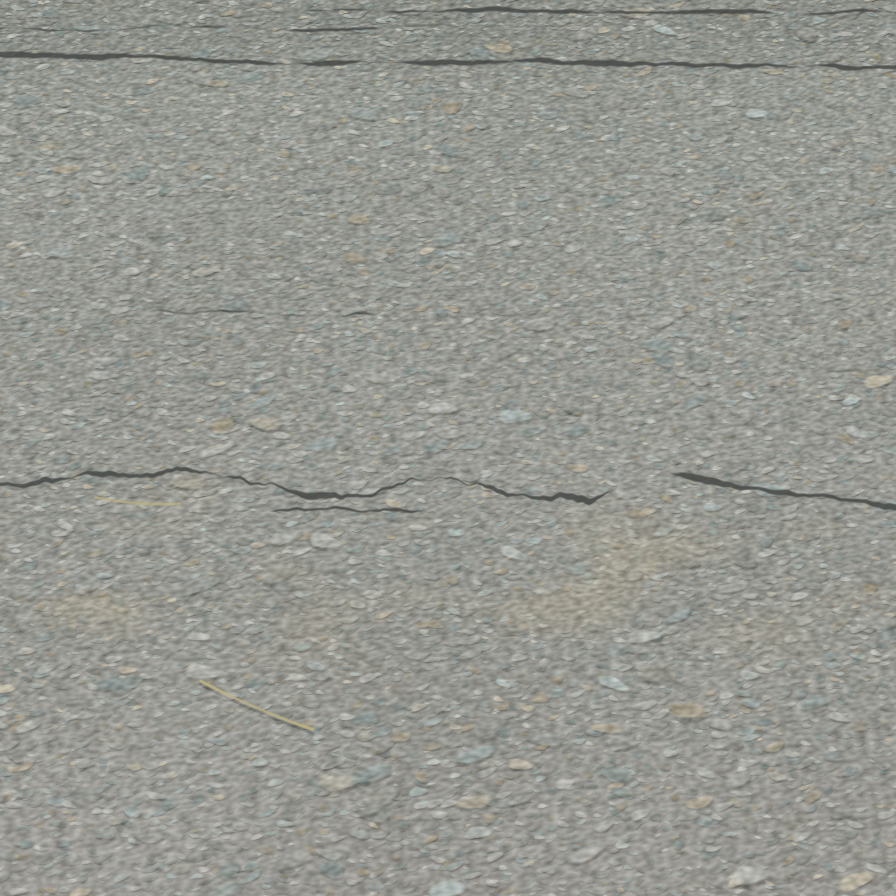
This texture is drawn by a Shadertoy shader. Its source:

```glsl
const vec3 ASPHALT = vec3(0.598, 0.602, 0.578);
const vec3 CRACK_COLOR = vec3(0.27, 0.28, 0.27);
const vec3 DUST_COLOR = vec3(0.69, 0.65, 0.56);
const vec3 STRAW_COLOR = vec3(0.74, 0.69, 0.50);
const vec3 BLUE_TINT = vec3(-0.045, 0.0, 0.015);
const vec3 TAN_TINT = vec3(0.05, 0.01, -0.05);
const vec2 PERSPECTIVE = vec2(0.40, 0.40);   // shrink of the ground towards the top
const vec2 FINE_GRAIN = vec2(100.0, 185.0);
const vec2 COARSE_GRAIN = vec2(46.0, 95.0);
const float FINE_CONTRAST = 0.135;
const float COARSE_CONTRAST = 0.085;
const float STONE_SHADOW = 0.085;
const float TAU = 6.2832;

// Crack ends as (start, end), with half width and wobble height
const int CRACKS = 7;
const vec4 CRACK_ENDS[CRACKS] = vec4[](
    vec4(-0.08, 0.475, 0.73, 0.447), vec4(0.74, 0.472, 1.08, 0.424),
    vec4(0.29, 0.436, 0.48, 0.429), vec4(-0.10, 0.942, 1.10, 0.922),
    vec4(-0.10, 0.966, 0.55, 0.972), vec4(0.25, 0.988, 1.10, 0.986),
    vec4(0.16, 0.652, 0.43, 0.648));
const vec2 CRACK_SHAPE[CRACKS] = vec2[](
    vec2(0.0030, 0.024), vec2(0.0030, 0.014), vec2(0.0017, 0.012),
    vec2(0.0026, 0.010), vec2(0.0012, 0.008), vec2(0.0018, 0.007),
    vec2(0.0009, 0.012));

vec2 hash2(vec2 p) {
    vec3 q = fract(p.xyx * vec3(0.1031, 0.1030, 0.0973));
    q += dot(q, q.yzx + 33.33);
    return fract((q.xx + q.yz) * q.zy);
}

float cornerSlope(vec2 corner, vec2 offset) {
    float angle = TAU * hash2(corner).x;
    return dot(vec2(cos(angle), sin(angle)), offset);
}

float gradientNoise(vec2 p) {
    vec2 i = floor(p), f = p - i;
    vec2 u = f * f * f * (f * (f * 6.0 - 15.0) + 10.0);
    vec2 e = vec2(1.0, 0.0);
    return mix(mix(cornerSlope(i, f), cornerSlope(i + e, f - e), u.x),
               mix(cornerSlope(i + e.yx, f - e.yx), cornerSlope(i + 1.0, f - 1.0), u.x), u.y);
}

float inside(float d, float edge, float soft) {
    return 1.0 - smoothstep(edge - soft, edge + soft, d);
}

// Radius-normalised distance to a lumpy pebble
float pebble(vec2 p, float phase) {
    float angle = atan(p.y, p.x);
    return length(p) * (1.0 + 0.13 * sin(2.0 * angle + phase) + 0.10 * sin(3.0 * angle + 2.0 * phase));
}

// Scattered flat stones, each with a shaded underside
void addStones(inout vec3 color, vec2 ground, vec2 cell, float share, float seed, float pixel) {
    vec2 home = floor(ground / cell);
    for (int y = -1; y <= 1; y++)
    for (int x = -1; x <= 1; x++) {
        vec2 id = home + vec2(x, y);
        vec2 place = hash2(id + seed), kind = hash2(id + seed + 71.3), look = hash2(id + seed + 137.7);
        if (kind.x > share) continue;
        vec2 p = ground - (id + mix(vec2(0.2), vec2(0.8), place)) * cell;
        p.y -= p.x * mix(-0.25, 0.45, look.x);
        vec2 radius = cell * mix(0.20, 0.50, kind.y) * vec2(1.0, mix(0.7, 1.05, place.x));
        float soft = 0.12 + 0.6 * pixel / radius.y;
        float phase = TAU * look.y;
        vec2 local = p / radius;
        float shadow = inside(pebble(local + vec2(-0.1, 0.45), phase), 1.05, soft);
        float body = inside(pebble(local, phase), 1.0, soft);
        float tone = mix(-0.035, 0.15, look.y * look.y);
        vec3 tint = BLUE_TINT * smoothstep(0.65, 0.95, place.y)
                  + TAN_TINT * smoothstep(0.15, 0.03, place.y) * 1.0;
        color -= STONE_SHADOW * shadow * (1.0 - body);
        color = mix(color, ASPHALT + tone + tint + 0.02 * local.y, 0.75 * body);
    }
}

float crackMask(vec2 p, vec4 ends, vec2 shape, float seed, float pixel) {
    float t = (p.x - ends.x) / (ends.z - ends.x);
    float wobble = gradientNoise(vec2(p.x * 8.0, seed))
                 + 0.35 * gradientNoise(vec2(p.x * 31.0, seed + 5.3))
                 + 0.14 * gradientNoise(vec2(p.x * 95.0, seed + 9.7));
    float d = abs(p.y - mix(ends.y, ends.w, t) - shape.y * wobble);
    float fade = smoothstep(0.0, 0.1, t) * (1.0 - smoothstep(0.9, 1.0, t));
    float width = shape.x * fade * clamp(0.75 + 1.3 * gradientNoise(vec2(p.x * 22.0, seed + 3.1)), 0.25, 1.4);
    float core = inside(d, width, 0.0006 + 0.7 * pixel) * smoothstep(0.0, 0.0013, width);
    return max(0.85 * core, 0.22 * fade * inside(d, 0.0, 3.0 * shape.x));
}

// Thin stalk with a slight bend
float stalk(vec2 p, vec2 a, vec2 b, float width, float pixel) {
    float t = clamp(dot(p - a, b - a) / dot(b - a, b - a), 0.0, 1.0);
    vec2 onStalk = mix(a, b, t) - vec2(0.0, 0.012 * t * (1.0 - t));
    return inside(length(p - onStalk), width, 0.7 * pixel);
}

void mainImage(out vec4 fragColor, in vec2 fragCoord) {
    vec2 uv = fragCoord / iResolution.xy;
    float pixel = 1.0 / iResolution.y;
    vec2 ground = vec2(uv.x - 0.5, uv.y) * (1.0 + PERSPECTIVE * uv.y) + vec2(2.0, 1.0);

    // Broad tone and dusty patches
    vec3 color = ASPHALT + 0.03 * gradientNoise(uv * vec2(3.0, 5.0) + 4.0);
    color += mix(vec3(0.004, -0.005, -0.004), vec3(-0.004, 0.005, 0.002), uv.y);
    color -= 0.045 * smoothstep(0.90, 0.97, uv.y);
    float dustBand = exp(-pow((uv.y - 0.35) / 0.07, 2.0));
    float dust = dustBand * smoothstep(0.0, 0.45, gradientNoise(uv * vec2(6.0, 13.0) + 7.4));

    // Stones from small to large, then the rough binder over them
    addStones(color, ground, vec2(0.012, 0.0075), 0.60, 11.0, pixel);
    addStones(color, ground, vec2(0.021, 0.0125), 0.40, 43.0, pixel);
    addStones(color, ground, vec2(0.042, 0.0230), 0.16, 89.0, pixel);
    color = mix(color, DUST_COLOR, 0.45 * dust);
    vec2 slanted = ground - vec2(0.0, 0.12 * ground.x);
    color += FINE_CONTRAST * gradientNoise(slanted * FINE_GRAIN);
    color += COARSE_CONTRAST * gradientNoise(slanted * COARSE_GRAIN + 19.0);

    // Cracks and dry stalks
    for (int i = 0; i < CRACKS; i++) {
        float mask = crackMask(uv, CRACK_ENDS[i], CRACK_SHAPE[i], float(i) * 17.0 + 2.5, pixel);
        color = mix(color, CRACK_COLOR, mask);
    }
    vec2 tip = vec2(0.224, 0.240), root = vec2(0.349, 0.186);
    color -= 0.10 * stalk(uv + vec2(0.0, 0.004), tip, root, 0.0016, pixel);
    color = mix(color, STRAW_COLOR, 0.9 * stalk(uv, tip, root, 0.0016, pixel));
    color = mix(color, STRAW_COLOR, 0.7 * stalk(uv, vec2(0.107, 0.445), vec2(0.20, 0.438), 0.0014, pixel));

    fragColor = vec4(clamp(color, 0.0, 1.0), 1.0);
}
```
